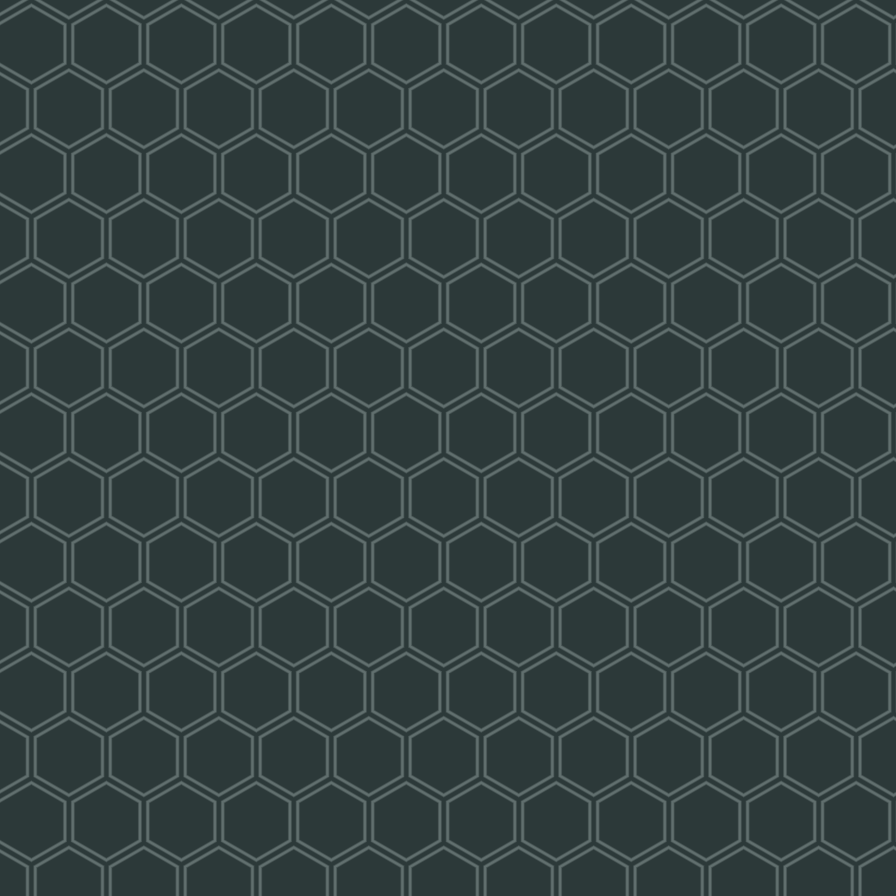
Write a three.js fragment shader that draws this pattern.

```glsl
varying vec2 vUv;

const float SQRT3 = 1.7320508;

// Offset from the centre of the nearest cell in a unit-width hexagonal grid
vec2 hexCell(vec2 p) {
  vec2 period = vec2(1.0, SQRT3);
  vec2 evenRow = mod(p + 0.5 * period, period) - 0.5 * period;
  vec2 oddRow = mod(p, period) - 0.5 * period;
  return dot(evenRow, evenRow) < dot(oddRow, oddRow) ? evenRow : oddRow;
}

// Distance from the centre towards the sides of a pointy-top hexagon
float hexRadius(vec2 p) {
  p = abs(p);
  return max(p.x, dot(p, vec2(0.5, 0.5 * SQRT3)));
}

// Soft stroke centred on zero distance
float stroke(float dist, float halfWidth, float softness) {
  return 1.0 - smoothstep(halfWidth - softness, halfWidth + softness, abs(dist));
}

void main() {
  // Grid placement, in canvas units
  vec2 firstCentre = vec2(0.1187, 0.9509);
  float columnPitch = 0.08368;
  float rowPitch = 0.0723;

  // Outline, in cell widths
  float apothem = 0.448;
  float halfWidth = 0.0202;
  float softness = 0.0155;

  vec3 slate = vec3(0.172, 0.222, 0.222);
  vec3 outline = vec3(0.38, 0.435, 0.432);

  vec2 grid = (vUv - firstCentre) / vec2(columnPitch, rowPitch);
  grid.y *= 0.5 * SQRT3;

  float line = stroke(hexRadius(hexCell(grid)) - apothem, halfWidth, softness);
  gl_FragColor = vec4(mix(slate, outline, line), 1.0);
}
```
